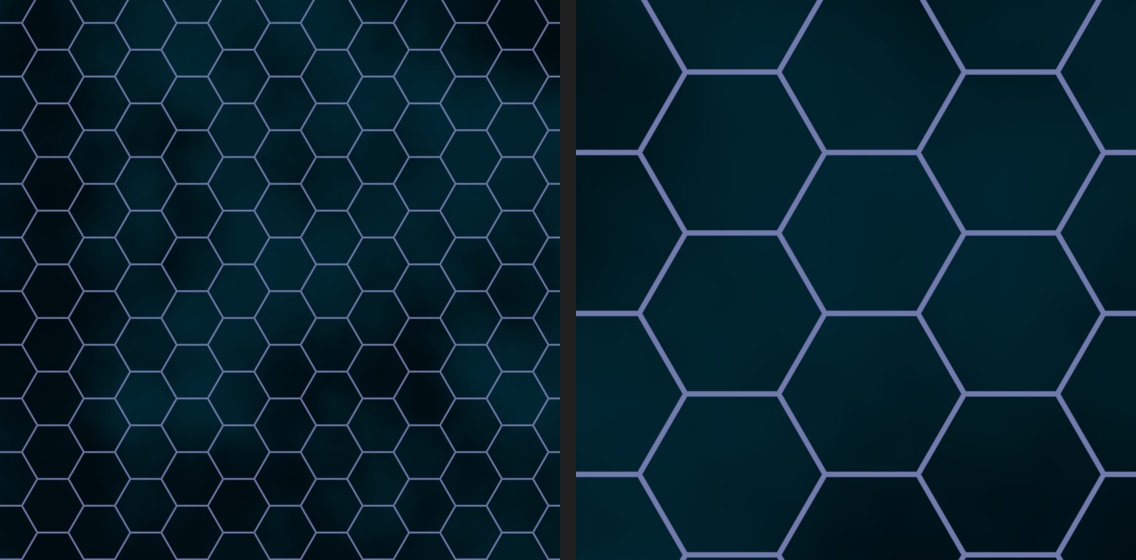
Left, the full canvas; right, a detail of the centre.
A Shadertoy shader for this pattern:

```glsl
// Thin lavender honeycomb of flat-topped hexagons over cloudy dark teal.

float hash(vec2 p) {
    return fract(sin(dot(p, vec2(127.1, 311.7))) * 43758.5453);
}

float valueNoise(vec2 p) {
    vec2 i = floor(p), f = fract(p);
    f = f * f * (3.0 - 2.0 * f);
    return mix(mix(hash(i), hash(i + vec2(1, 0)), f.x),
               mix(hash(i + vec2(0, 1)), hash(i + vec2(1, 1)), f.x), f.y);
}

float clouds(vec2 p) {
    float sum = 0.0, amplitude = 0.5;
    for (int octave = 0; octave < 5; octave++) {
        sum += amplitude * valueNoise(p);
        p = mat2(0.8, 0.6, -0.6, 0.8) * p * 2.03 + 7.3;
        amplitude *= 0.5;
    }
    return sum;
}

// Distance to the nearest cell edge in x, cell index in yz; cells are 1 high.
vec3 honeycomb(vec2 p) {
    vec2 period = vec2(sqrt(3.0), 1.0);
    vec2 idA = round(p / period);
    vec2 idB = round(p / period - 0.5) + 0.5;
    vec2 a = p - idA * period, b = p - idB * period;
    bool nearA = dot(a, a) < dot(b, b);
    vec2 q = abs(nearA ? a : b);
    float edge = 0.5 - max(q.y, dot(q, vec2(sqrt(0.75), 0.5)));
    return vec3(edge, nearA ? idA : idB);
}

void mainImage(out vec4 fragColor, in vec2 fragCoord) {
    vec2 uv = fragCoord / iResolution.y;
    float pixel = 1.0 / iResolution.y;
    float cellHeight = 0.0958;
    vec3 cell = honeycomb((uv - vec2(0.0944, 0.8633)) / cellHeight);

    // Mottled backdrop, with a faint shift of tone from cell to cell
    float tone = smoothstep(0.18, 0.8, clouds(uv * 4.5 + 3.7));
    tone += 0.16 * (hash(cell.yz + 5.0) - 0.5);
    vec3 color = mix(vec3(0.0, 0.045, 0.065), vec3(0.0, 0.15, 0.195), clamp(tone, 0.0, 1.0));

    // Soft grid lines
    float line = 1.0 - smoothstep(0.0016 - pixel, 0.0016 + pixel, cell.x * cellHeight);
    color = mix(color, vec3(0.45, 0.48, 0.68), line);

    fragColor = vec4(color, 1.0);
}
```
